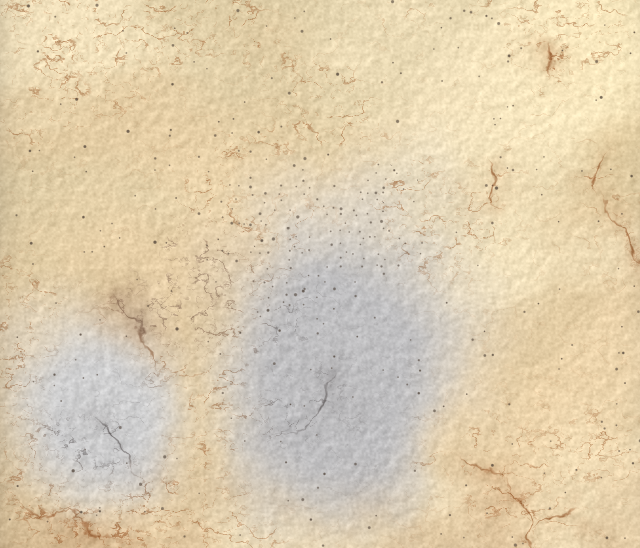
Give the GLSL for this texture, as a Shadertoy shader.

```glsl
// Draws old stained parchment with grey bloom patches, rusty veins, fibres and specks.

float hash(vec2 p) {
    vec3 q = fract(p.xyx * vec3(0.1031, 0.1030, 0.0973));
    q += dot(q, q.yzx + 33.33);
    return fract((q.x + q.y) * q.z);
}

float noise(vec2 p) {
    vec2 i = floor(p), f = fract(p);
    f = f * f * (3.0 - 2.0 * f);
    return mix(mix(hash(i), hash(i + vec2(1, 0)), f.x),
               mix(hash(i + vec2(0, 1)), hash(i + vec2(1, 1)), f.x), f.y);
}

float fbm(vec2 p) {
    float sum = 0.0, amp = 0.5;
    for (int i = 0; i < 5; i++) {
        sum += amp * noise(p);
        p = mat2(1.6, 1.2, -1.2, 1.6) * p + 17.3;
        amp *= 0.5;
    }
    return sum / 0.97;
}

// Soft-edged ellipse with a ragged outline: 1 inside, 0 outside
float bloom(vec2 p, vec2 centre, vec2 radius) {
    float d = length((p - centre) / radius) + 0.7 * (fbm(p * 5.0 + 3.0) - 0.5);
    return 1.0 - smoothstep(0.45, 1.3, d);
}

// Thin broken contour lines of a noise field
float fibres(vec2 p, float width) {
    float line = 1.0 - smoothstep(0.0, width, abs(fbm(p) - 0.5));
    return line * smoothstep(0.42, 0.68, noise(p * 1.3 + 41.0));
}

// Wandering veins: x = dark core, y = surrounding stain
vec2 veins(vec2 p) {
    // Centre, half length, angle
    const vec4 paths[11] = vec4[11](
        vec4(1.00, 0.885, 0.035, 1.1), vec4(0.905, 0.665, 0.045, 2.0),
        vec4(1.105, 0.68, 0.050, 1.3), vec4(1.14, 0.57, 0.080, 2.0),
        vec4(0.955, 0.05, 0.075, 1.9), vec4(0.885, 0.135, 0.060, 2.6),
        vec4(1.01, 0.055, 0.055, 0.4), vec4(0.565, 0.26, 0.085, 0.8),
        vec4(0.205, 0.19, 0.090, 2.1), vec4(0.12, 0.055, 0.110, 2.75),
        vec4(0.25, 0.39, 0.080, 2.2));
    vec2 warp = vec2(fbm(p * 16.0), fbm(p * 16.0 + 60.0)) - 0.5;
    vec2 q = p + 0.085 * warp;
    float ragged = noise(p * 70.0);
    vec2 result = vec2(0);
    for (int i = 0; i < 11; i++) {
        vec4 path = paths[i];
        vec2 d = q - path.xy;
        vec2 axis = vec2(cos(path.w), sin(path.w));
        float along = abs(dot(d, axis)) / path.z;
        float across = abs(dot(d, vec2(-axis.y, axis.x)));
        float taper = 1.0 - smoothstep(0.3, 1.1, along);
        float core = 1.0 - smoothstep(0.0, 0.002 + 0.005 * taper * ragged, across);
        float stain = exp(-across * 32.0) * (1.0 - smoothstep(0.6, 1.5, along));
        result = max(result, vec2(core * taper * (0.45 + 0.55 * ragged), stain));
    }
    return result;
}

// Small round pits, at most one per cell
float specks(vec2 p, float cells, float chance) {
    vec2 id = floor(p * cells);
    vec2 centre = 0.2 + 0.6 * vec2(hash(id + 5.0), hash(id + 91.0));
    float d = length(fract(p * cells) - centre) / cells;
    float radius = mix(0.0012, 0.0029, pow(hash(id + 37.0), 3.0));
    float edge = 0.8 / iResolution.y;
    return step(hash(id + 13.0), chance) * (1.0 - smoothstep(radius - edge, radius + edge, d));
}

void mainImage(out vec4 fragColor, in vec2 fragCoord) {
    vec2 p = fragCoord / iResolution.y;
    float width = iResolution.x / iResolution.y;

    // Cream sheet with tan, olive and peach clouds
    float cloud = fbm(p * vec2(2.4, 4.2) + 7.0);
    vec3 col = mix(vec3(0.89, 0.80, 0.64), vec3(0.955, 0.89, 0.745), smoothstep(0.3, 0.58, cloud));
    float olive = smoothstep(0.4, 0.65, fbm(p * vec2(2.0, 3.5) + 30.0)) * smoothstep(0.3, 0.8, p.y);
    col = mix(col, vec3(0.86, 0.80, 0.65), 0.65 * olive);
    float peach = smoothstep(0.45, 0.65, fbm(p * 3.0 + 52.0)) * (1.0 - smoothstep(0.5, 0.9, p.y));
    col = mix(col, vec3(0.96, 0.86, 0.70), 0.6 * peach);
    col += vec3(0.03, 0.03, 0.01) * smoothstep(0.75, 1.15, p.x) * smoothstep(0.5, 0.9, p.y);

    // Grey blooms with a pale rim
    float rim = max(bloom(p, vec2(0.62, 0.35), vec2(0.27, 0.37)), bloom(p, vec2(0.18, 0.26), vec2(0.19, 0.21)));
    float centreGrey = bloom(p, vec2(0.62, 0.30), vec2(0.20, 0.27));
    float leftGrey = bloom(p, vec2(0.18, 0.25), vec2(0.14, 0.17));
    col = mix(col, vec3(0.87, 0.84, 0.79), 0.85 * rim);
    col = mix(col, vec3(0.745, 0.745, 0.755), 0.95 * centreGrey);
    col = mix(col, vec3(0.81, 0.815, 0.825), 0.9 * leftGrey);
    float grey = max(centreGrey, leftGrey);

    // Brown wash along the bottom and in a diagonal smudge
    float mottled = smoothstep(0.35, 0.65, fbm(p * 9.0 + 80.0));
    float smudge = bloom(p, vec2(0.32, 0.47), vec2(0.19, 0.15));
    float wash = 0.45 * (1.0 - smoothstep(0.0, 0.2, p.y)) + 0.4 * smudge;
    col = mix(col, vec3(0.77, 0.65, 0.50), wash * (0.3 + 0.7 * mottled) * (1.0 - 0.6 * grey));

    // Fibres and veins, rusty on cream and slate on grey
    vec3 ink = mix(vec3(0.62, 0.38, 0.20), vec3(0.43, 0.41, 0.41), max(grey, 0.6 * smudge));
    vec2 vein = veins(p);
    float patches = smoothstep(0.46, 0.66, fbm(p * 5.0 + 12.0) + 0.12 * smudge);
    float thread = fibres(p * vec2(25.0, 36.0), 0.035) * (0.12 + 0.5 * patches + 0.6 * vein.y);
    thread += 0.3 * fibres(p * vec2(60.0, 75.0) + 9.0, 0.05) * (patches + vein.y);
    col = mix(col, ink, min(0.75 * thread, 0.6));
    col = mix(col, ink, 0.3 * vein.y * (0.3 + 0.7 * mottled));
    col = mix(col, ink * 0.95, 0.85 * vein.x);

    // Embossed paper grain
    float relief = fbm(p * 75.0) - fbm(p * 75.0 + vec2(-0.35, 0.35));
    col += 0.15 * relief + 0.06 * (noise(p * 260.0) - 0.5);

    // Pits: a few everywhere, many above the central bloom
    float cluster = bloom(p, vec2(0.56, 0.59), vec2(0.18, 0.15));
    float pits = max(specks(p, 24.0, 0.16), 0.8 * specks(p + 3.0, 75.0, 0.02 + 0.3 * cluster));
    col = mix(col, vec3(0.30, 0.25, 0.21), 0.75 * pits);

    // Shaded left margin
    col *= 1.0 - 0.10 * exp(-p.x * 35.0) - 0.04 * exp((p.x - width) * 40.0);
    fragColor = vec4(clamp(col, 0.0, 1.0), 1.0);
}
```
